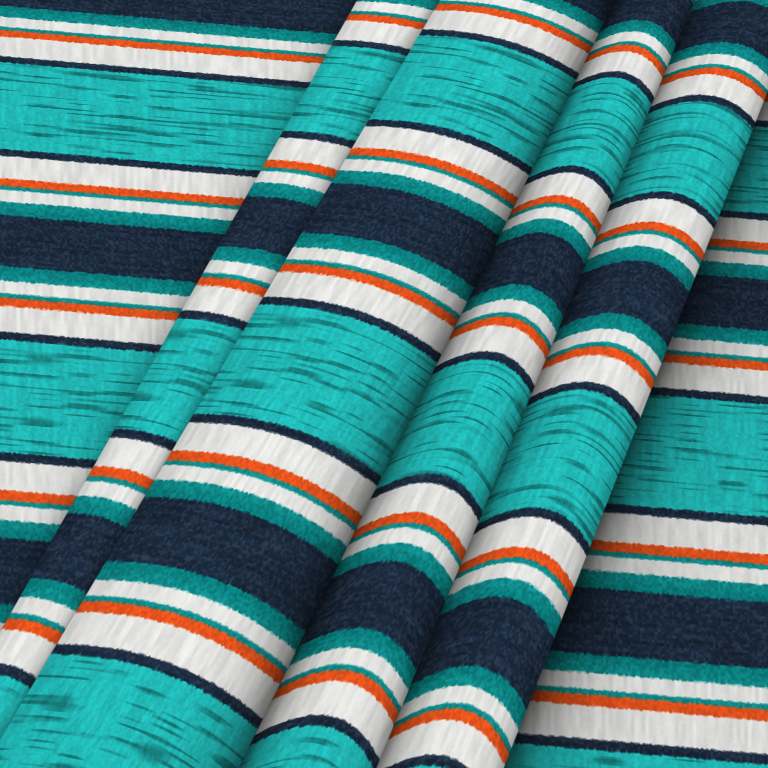
This texture is drawn by a three.js fragment shader. Its source:

```glsl
// Striped woven cloth lying flat, with four diagonal folds across it.
// One mirrored stripe profile is laid along a receding coordinate; each fold
// bends that coordinate, shades its sides and carries the thread noise.
varying vec2 vUv;

const vec3 TEAL = vec3(0.13, 0.71, 0.70);
const vec3 DEEP_TEAL = vec3(0.04, 0.50, 0.50);
const vec3 NAVY = vec3(0.10, 0.16, 0.24);
const vec3 WHITE = vec3(0.90, 0.90, 0.89);
const vec3 ORANGE = vec3(0.91, 0.33, 0.12);

// Stripe borders, measured from the centre of the navy band (period = 1)
const float NAVY_END = 0.088;
const float DEEP_END = 0.137;
const float WHITE_END = 0.179;
const float THIN_END = 0.193;
const float ORANGE_END = 0.221;
const float BROAD_END = 0.304;
const float LINE_END = 0.329;
const float STRIPE_SOFT = 0.004;

// Stripes grow towards the bottom
const float RECEDE_RATE = 3.816;
const float RECEDE_START = 1.1237;
const float RECEDE_SCALE = 1.3945;
const float FLAT_TILT = 0.085;
const float FLAT_PHASE = 0.112;

// Fold borders: x at the top, and shift to the left per unit down
const vec2 EDGE_A = vec2(0.465, 0.565);
const vec2 EDGE_B = vec2(0.573, 0.595);
const vec2 EDGE_C = vec2(0.801, 0.490);
const vec2 EDGE_D = vec2(0.905, 0.415);
const vec2 EDGE_E = vec2(1.046, 0.390);
const float EDGE_SOFT = 0.0014;

const float WARP_COUNT = 210.0;
const float WEFT_COUNT = 125.0;

float hash(vec2 p) {
  vec3 q = fract(p.xyx * 0.1031);
  q += dot(q, q.yzx + 33.33);
  return fract((q.x + q.y) * q.z);
}

float noise(vec2 p) {
  vec2 i = floor(p);
  vec2 f = fract(p);
  f = f * f * (3.0 - 2.0 * f);
  return mix(mix(hash(i), hash(i + vec2(1.0, 0.0)), f.x),
             mix(hash(i + vec2(0.0, 1.0)), hash(i + vec2(1.0, 1.0)), f.x), f.y);
}

float past(float t, float border) {
  return smoothstep(border - STRIPE_SOFT, border + STRIPE_SOFT, t);
}

float recede(float y) {
  return RECEDE_RATE * log((y + RECEDE_START) / RECEDE_SCALE);
}

float edgeX(vec2 edge, float y) {
  return edge.x - edge.y * y;
}

// Woven stripes: s runs along the stripes, v across them
vec3 cloth(float s, float v) {
  vec2 thread = vec2(s * WARP_COUNT, v * WEFT_COUNT) + 400.0;
  float warp = noise(thread * vec2(1.0, 0.14));
  float weft = noise(thread * vec2(0.09, 1.0) + 57.0);
  float grain = noise(thread * vec2(1.5, 1.1) + 91.0);
  float t = abs(fract(v + 0.5) - 0.5) + (grain - 0.5) * 0.005;

  float slub = smoothstep(0.55, 0.95, weft);
  vec3 teal = TEAL * (0.90 + 0.12 * warp + 0.12 * grain - 0.36 * slub);
  vec3 deep = mix(DEEP_TEAL, TEAL, 0.3 * smoothstep(NAVY_END, DEEP_END, t));
  deep *= 0.84 + 0.26 * grain;
  vec3 white = WHITE * (0.91 + 0.11 * warp + 0.03 * grain);
  vec3 navy = NAVY * (0.75 + 0.3 * weft) + 0.09 * grain * grain;
  vec3 orange = ORANGE * (0.88 + 0.2 * grain);

  vec3 c = mix(navy, deep, past(t, NAVY_END));
  c = mix(c, white, past(t, DEEP_END));
  c = mix(c, deep, past(t, WHITE_END));
  c = mix(c, orange, past(t, THIN_END));
  c = mix(c, white, past(t, ORANGE_END));
  c = mix(c, navy, past(t, BROAD_END));
  return mix(c, teal, past(t, LINE_END));
}

// bend = phase, sag, crest position; dark = shade at the left and right side
vec3 fold(vec2 p, vec2 left, vec2 right, vec3 bend, vec2 dark) {
  float x0 = edgeX(left, p.y);
  float u = clamp((p.x - x0) / (edgeX(right, p.y) - x0), 0.0, 1.0);
  float rise = u - bend.z;
  float v = recede(p.y) - bend.x - bend.y * rise * rise;
  float shade = 1.04 - dark.x * exp(-u / 0.14) - dark.y * exp((u - 1.0) / 0.12);
  return cloth(p.x - x0 + bend.x, v) * shade;
}

vec3 cover(vec3 below, vec3 above, vec2 p, vec2 edge) {
  float d = p.x - edgeX(edge, p.y);
  return mix(below, above, smoothstep(-EDGE_SOFT, EDGE_SOFT, d));
}

void main() {
  vec2 p = vec2(vUv.x, 1.0 - vUv.y);

  // Flat cloth, with the shadows cast beside the folds
  vec3 ground = cloth(p.x, recede(p.y - FLAT_TILT * p.x) - FLAT_PHASE);
  float leftGap = max(edgeX(EDGE_A, p.y) - p.x, 0.0);
  float rightGap = max(p.x - edgeX(EDGE_E, p.y), 0.0);
  vec3 color = ground * (1.0 - 0.28 * exp(-leftGap / 0.02));

  // Folds from left to right, then the flat cloth beyond them
  color = cover(color, fold(p, EDGE_A, EDGE_B, vec3(0.045, 0.04, 0.0), vec2(0.18, 0.38)), p, EDGE_A);
  color = cover(color, fold(p, EDGE_B, EDGE_C, vec3(0.0, 0.185, 0.0), vec2(0.14, 0.62)), p, EDGE_B);
  color = cover(color, fold(p, EDGE_C, EDGE_D, vec3(0.175, 0.30, 0.4), vec2(0.66, 0.48)), p, EDGE_C);
  color = cover(color, fold(p, EDGE_D, EDGE_E, vec3(0.270, 0.30, 0.4), vec2(0.62, 0.34)), p, EDGE_D);
  color = cover(color, ground * (0.97 - 0.66 * exp(-rightGap / 0.045)), p, EDGE_E);

  gl_FragColor = vec4(color, 1.0);
}
```
